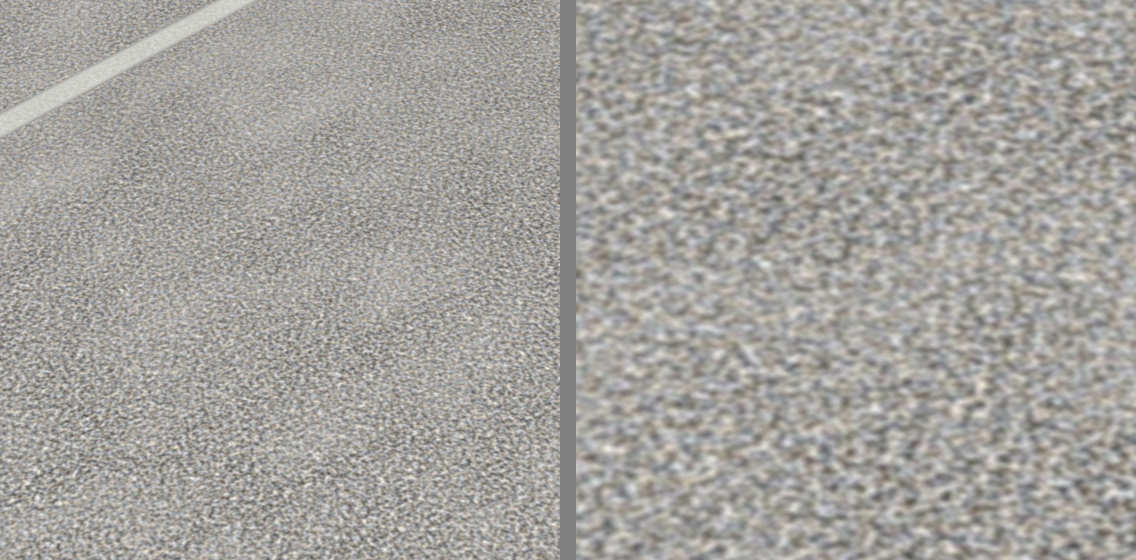
Left, the full canvas; right, a detail of the centre.
Write a WebGL 1 fragment shader that draws this texture.

```glsl
precision highp float;
// Grey asphalt receding upward, with a worn white line across the top left corner.

#define GRAIN_FREQ vec2(88.0, 112.0)   // grains per canvas at the bottom edge
#define GRAIN_GROWTH vec2(45.0, 95.0)  // extra grains per canvas at the top edge
#define CONTRAST_NEAR 0.31
#define CONTRAST_FAR 0.20
#define TINT_AMOUNT 0.075
#define PATCH_AMOUNT 0.06
#define CHIP_SHARE 0.07
#define LINE_START 0.775
#define LINE_SLOPE 0.53
#define LINE_HALF_WIDTH 0.0195
#define ASPHALT_COLOR vec3(0.638, 0.630, 0.615)
#define PAINT_COLOR vec3(0.815, 0.815, 0.795)

uniform vec2 u_resolution;

vec2 hash2(vec2 p) {
  vec3 q = fract(vec3(p.xyx) * vec3(0.1031, 0.1030, 0.0973));
  q += dot(q, q.yzx + 33.33);
  return fract((q.xx + q.yz) * q.zy);
}

vec2 gradient(vec2 cell) {
  float angle = 6.28318 * hash2(cell).x;
  return vec2(cos(angle), sin(angle));
}

// Gradient noise, roughly -0.7 to 0.7
float noise(vec2 p) {
  vec2 i = floor(p);
  vec2 f = p - i;
  vec2 w = f * f * f * (f * (f * 6.0 - 15.0) + 10.0);
  vec2 e = vec2(1.0, 0.0);
  float low = mix(dot(gradient(i), f),
                  dot(gradient(i + e), f - e), w.x);
  float high = mix(dot(gradient(i + e.yx), f - e.yx),
                   dot(gradient(i + 1.0), f - 1.0), w.x);
  return mix(low, high, w.y);
}

vec2 rotate(vec2 p, float a) {
  float c = cos(a);
  float s = sin(a);
  return vec2(c * p.x - s * p.y, s * p.x + c * p.y);
}

// Mixed coarse and fine grit
float grit(vec2 p) {
  return noise(rotate(p, 0.22) + 41.0)
       + 0.75 * noise(rotate(p, -0.45) * 1.55 + 173.0);
}

// Scattered pale stones: coverage in x, brightness in y
vec2 chips(vec2 p) {
  vec2 cell = floor(p);
  vec2 result = vec2(0.0);
  for (int j = -1; j <= 1; j++) {
    for (int i = -1; i <= 1; i++) {
      vec2 id = cell + vec2(float(i), float(j));
      vec2 rnd = hash2(id + 311.0);
      vec2 d = rotate(p - id - hash2(id + 97.0), rnd.y * 2.0 - 1.0);
      float radius = mix(0.25, 0.5, rnd.y);
      float stone = 1.0 - smoothstep(radius - 0.25, radius + 0.2,
                                     length(d * vec2(0.75, 1.2)));
      stone *= step(rnd.x, CHIP_SHARE);
      if (stone > result.x) result = vec2(stone, rnd.y);
    }
  }
  return result;
}

void main() {
  vec2 uv = gl_FragCoord.xy / u_resolution;

  // Ground coordinates: grains shrink and flatten with distance
  vec2 ground = vec2((uv.x - 0.5) * (GRAIN_FREQ.x + GRAIN_GROWTH.x * uv.y),
                     uv.y * (GRAIN_FREQ.y + 0.5 * GRAIN_GROWTH.y * uv.y));
  ground += 200.0;

  // Broad wear, drawn out along the road direction
  vec2 road = rotate(uv, -atan(LINE_SLOPE));
  float wear = noise(road * vec2(3.0, 8.0) + 7.0)
             + 0.7 * noise(road * vec2(10.0, 19.0) + 23.0);

  float lineOffset = uv.y - LINE_START - LINE_SLOPE * uv.x;
  float smoothTrack = exp(-pow((lineOffset + 0.09) / 0.08, 2.0));

  // Grain brightness
  float contrast = mix(CONTRAST_NEAR, CONTRAST_FAR, smoothstep(0.1, 1.0, uv.y));
  contrast *= (1.0 - 0.2 * smoothTrack) * (1.0 - 0.35 * wear);
  float grain = grit(ground);
  float shade = grain * contrast + wear * PATCH_AMOUNT + 0.012 * smoothTrack;

  // Warm and bluish stones
  float warmth = noise(ground * 0.8 + 509.0) * TINT_AMOUNT;
  float rosiness = noise(ground * 0.9 + 701.0) * TINT_AMOUNT * 0.4;
  vec3 color = ASPHALT_COLOR + shade
             + warmth * vec3(0.6, 0.1, -0.8)
             + rosiness * vec3(0.6, -0.5, 0.4);

  vec2 chip = chips(ground * 0.75);
  vec3 chipTint = mix(vec3(0.12, 0.11, 0.07), vec3(0.13, 0.13, 0.13), chip.y);
  color += chip.x * chipTint * mix(1.0, 0.45, uv.y);

  // Painted line with a ragged edge, narrowing with distance
  float halfWidth = LINE_HALF_WIDTH - 0.007 * uv.x;
  float edge = abs(lineOffset) + 0.005 * grain;
  float paint = 1.0 - smoothstep(halfWidth - 0.004, halfWidth + 0.004, edge);
  vec3 paintColor = PAINT_COLOR + 0.06 * grain + 0.03 * wear;
  color = mix(color, paintColor, paint * 0.95);

  gl_FragColor = vec4(clamp(color, 0.0, 1.0), 1.0);
}
```
